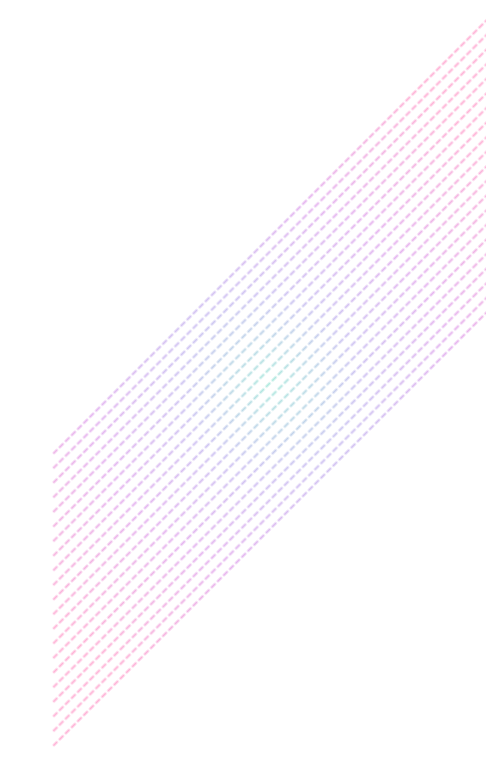
Reproduce this background procedurally as a WebGL 1 fragment shader.

```glsl
precision highp float;
// A slanted band of evenly spaced dashed lines on white.
// Each point snaps to its nearest 45 degree line, which is cut into dashes
// and tinted by a radial gradient: mint, lavender, orchid, then pink.

uniform vec2 u_resolution;

// All lengths are in canvas heights.
const float LINE_COUNT = 21.0;
const float LINE_STEP = 0.01902;   // vertical distance between lines
const float LINE_WIDTH = 0.0027;
const float DASH_PITCH = 0.0112;
const float DASH_LENGTH = 0.0080;
const float SOFTNESS = 0.0027;     // width of the blurred edge
const vec2 BAND_START = vec2(0.069, 0.0286);  // left end of the lowest line
const vec2 GLOW_CENTER = vec2(0.352, 0.501);

const vec3 PAPER = vec3(1.0);
const vec3 MINT = vec3(0.68, 0.92, 0.87);
const vec3 LAVENDER = vec3(0.81, 0.77, 0.95);
const vec3 ORCHID = vec3(0.90, 0.71, 0.94);
const vec3 PINK = vec3(1.0, 0.70, 0.84);

// Soft coverage of a span with the given half width.
float spanCoverage(float offset, float halfWidth, float blur) {
  return clamp((halfWidth - abs(offset)) / blur + 0.5, 0.0, 1.0);
}

// Radial gradient with linear steps between its stops.
vec3 glowColor(float radius) {
  vec3 color = mix(MINT, LAVENDER, clamp(radius / 0.115, 0.0, 1.0));
  color = mix(color, ORCHID, clamp((radius - 0.115) / 0.125, 0.0, 1.0));
  return mix(color, PINK, clamp((radius - 0.24) / 0.18, 0.0, 1.0));
}

// Coverage of the dashed lines, with p measured from the band start.
float dashedLines(vec2 p, float blur) {
  // Nearest line, limited to the lines in the band
  float index = clamp(floor((p.y - p.x) / LINE_STEP + 0.5), 0.0, LINE_COUNT - 1.0);
  vec2 local = p - vec2(0.0, index * LINE_STEP);
  float along = (local.x + local.y) * 0.70711;
  float across = (local.y - local.x) * 0.70711;

  // Dashes along the line, beginning at its left end
  float dashOffset = mod(along - 0.5 * DASH_LENGTH + 0.5 * DASH_PITCH, DASH_PITCH)
    - 0.5 * DASH_PITCH;
  float dash = spanCoverage(dashOffset, 0.5 * DASH_LENGTH, blur);
  float stroke = spanCoverage(across, 0.5 * LINE_WIDTH, blur);
  float begin = clamp(along / blur + 0.5, 0.0, 1.0);
  return dash * stroke * begin;
}

void main() {
  vec2 p = gl_FragCoord.xy / u_resolution.y;
  float blur = max(SOFTNESS, 1.0 / u_resolution.y);
  float ink = dashedLines(p - BAND_START, blur);
  vec3 color = mix(PAPER, glowColor(distance(p, GLOW_CENTER)), ink);
  gl_FragColor = vec4(color, 1.0);
}
```
